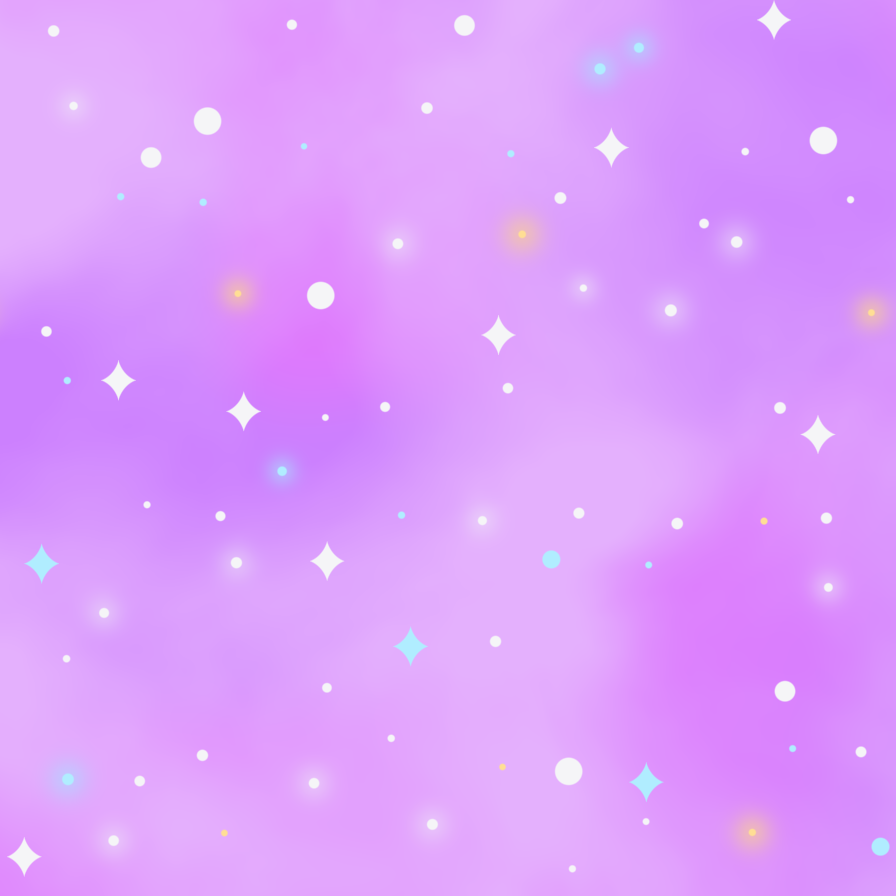
Give the GLSL for this background, as a WebGL 1 fragment shader.

```glsl
precision highp float;
// A dreamy orchid sky: soft warped noise clouds in pink and violet, strewn
// with dots, concave four-point stars and glowing specks. A jittered grid
// places one sparkle per cell, and a shuffled cell number picks its kind.

uniform vec2 u_resolution;

const float GRID = 10.0;
const vec3 WHITE = vec3(0.96, 0.96, 0.97);
const vec3 CYAN = vec3(0.69, 0.93, 1.0);
const vec3 GOLD = vec3(1.0, 0.87, 0.58);

struct Sparkle {
  float radius;
  float halo;   // halo strength, 0 for none
  bool isStar;
  vec3 tint;
};

float hash(vec2 p) {
  vec3 q = fract(vec3(p.xyx) * 0.1031);
  q += dot(q, q.yzx + 33.33);
  return fract((q.x + q.y) * q.z);
}

float noise(vec2 p) {
  vec2 i = floor(p);
  vec2 f = fract(p);
  f = f * f * f * (f * (f * 6.0 - 15.0) + 10.0);
  float low = mix(hash(i), hash(i + vec2(1.0, 0.0)), f.x);
  float high = mix(hash(i + vec2(0.0, 1.0)), hash(i + vec2(1.0)), f.x);
  return mix(low, high, f.y);
}

float fbm(vec2 p) {
  float sum = 0.0;
  float weight = 0.6;
  for (int octave = 0; octave < 5; octave++) {
    sum += weight * noise(p);
    p = mat2(1.6, 1.2, -1.2, 1.6) * p + 7.3;
    weight *= 0.4;
  }
  return sum;
}

// Pale mist over magenta, with violet in the darker hollows.
vec3 clouds(vec2 uv) {
  vec2 warp = vec2(noise(uv * 4.0 + 11.0), noise(uv * 4.0 + 29.0)) - 0.5;
  vec2 p = uv + 0.12 * warp;
  float mist = clamp(0.55 + 1.75 * (fbm(p * 3.4 + 3.0) - 0.5), 0.0, 1.0);
  float violet = smoothstep(0.45, 0.75, noise(p * 2.6 + 41.0));
  vec3 deep = mix(vec3(0.87, 0.475, 0.99), vec3(0.80, 0.50, 0.995), violet);
  return mix(deep, vec3(0.895, 0.69, 0.992), mist);
}

float discDistance(vec2 p, float radius) {
  return length(p) - radius;
}

// Four tips on the axes, joined by inward-curving arcs.
float starDistance(vec2 p, float radius) {
  vec2 q = abs(p) / (radius * vec2(0.87, 1.0));
  float center = 1.5;
  float arc = length(vec2(center - 1.0, center));
  float inside = arc - length(q - center);
  return radius * max(inside, q.x + q.y - 1.0);
}

// A permutation of 0..99 over the grid fixes the share of every kind.
float cellKind(vec2 cell) {
  return mod(37.0 * cell.x + 70.0 * cell.y + 20.0 * cell.x * cell.x + 0.5, 100.0);
}

Sparkle makeSparkle(float kind, float vary) {
  float small = mix(0.0052, 0.0066, vary);
  float tiny = mix(0.0034, 0.0042, vary);
  if (kind < 8.0) return Sparkle(0.022, 0.0, true, WHITE);
  if (kind < 11.0) return Sparkle(0.022, 0.0, true, CYAN);
  if (kind < 15.0) return Sparkle(0.0153, 0.0, false, WHITE);
  if (kind < 18.0) return Sparkle(0.0115, 0.0, false, WHITE);
  if (kind < 36.0) return Sparkle(small, 0.0, false, WHITE);
  if (kind < 44.0) return Sparkle(tiny, 0.0, false, WHITE);
  if (kind < 52.0) return Sparkle(tiny, 0.0, false, CYAN);
  if (kind < 54.0) return Sparkle(0.0100, 0.0, false, CYAN);
  if (kind < 57.0) return Sparkle(tiny, 0.0, false, GOLD);
  if (kind < 69.0) return Sparkle(mix(0.004, 0.007, vary), 0.45, false, WHITE);
  if (kind < 73.0) return Sparkle(small, 0.55, false, CYAN);
  if (kind < 77.0) return Sparkle(tiny, 0.60, false, GOLD);
  return Sparkle(0.0, 0.0, false, WHITE);
}

void main() {
  float side = min(u_resolution.x, u_resolution.y);
  vec2 uv = gl_FragCoord.xy / side;
  float edge = 1.0 / side;
  vec3 color = clouds(uv);
  vec4 ink = vec4(0.0);  // premultiplied solid shapes, laid over all halos

  vec2 home = floor(uv * GRID);
  for (int y = -1; y <= 1; y++) {
    for (int x = -1; x <= 1; x++) {
      vec2 cell = home + vec2(float(x), float(y));
      vec2 id = mod(cell, GRID);
      vec2 jitter = vec2(hash(id + 17.0), hash(id + 53.0));
      vec2 p = uv - (cell + mix(vec2(0.12), vec2(0.88), jitter)) / GRID;
      float vary = hash(id + 91.0);
      Sparkle s = makeSparkle(cellKind(id), vary);
      if (s.radius > 0.0) {
        float spread = mix(0.017, 0.023, vary);
        float glow = s.halo * exp(-dot(p, p) / (spread * spread));
        color = mix(color, s.tint * vec3(0.97, 0.93, 1.0), glow);
        float d = s.isStar ? starDistance(p, s.radius) : discDistance(p, s.radius);
        ink = mix(ink, vec4(s.tint, 1.0), 1.0 - smoothstep(-edge, edge, d));
      }
    }
  }
  gl_FragColor = vec4(color * (1.0 - ink.a) + ink.rgb, 1.0);
}
```
